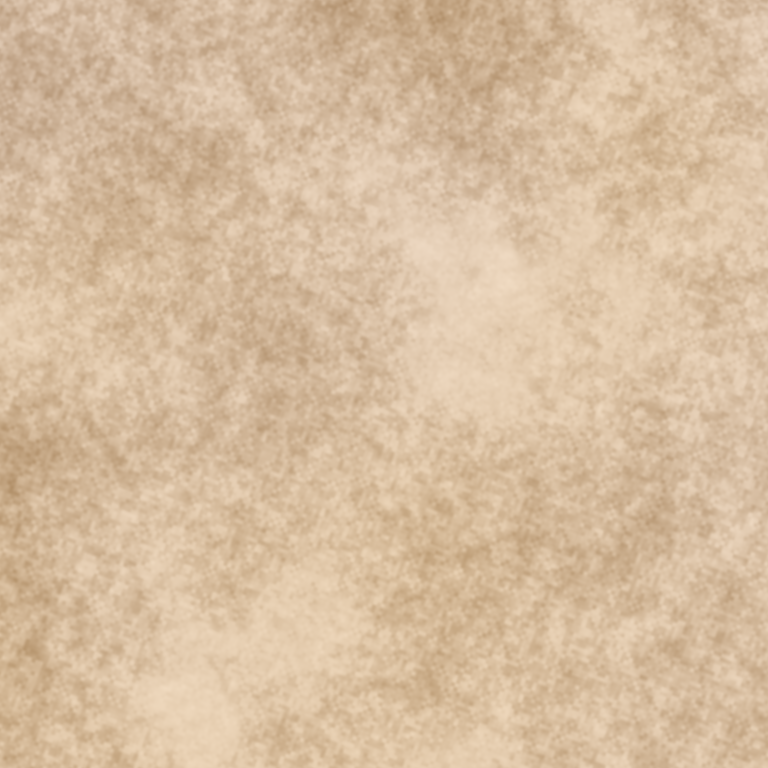
Reproduce this texture procedurally as a Shadertoy shader.

```glsl
// Aged parchment: soft tan clouds under a fine, mottled fibre grain.
// Rotated value-noise octaves give the tone, which blends two tans;
// a slow second noise and a pale glow vary the warmth across the sheet.

const vec3 DARK_TAN = vec3(0.745, 0.625, 0.492);
const vec3 PALE_CREAM = vec3(0.925, 0.840, 0.745);
const vec3 WARM_SHIFT = vec3(0.008, 0.000, -0.030);
const vec3 GREY_SHIFT = vec3(-0.012, 0.003, 0.012);

const float CLOUD_SCALE = 3.2;     // largest blotches across the canvas
const float CLOUD_GAIN = 0.70;
const float CLOUD_CONTRAST = 1.50;
const float GRAIN_SCALE = 46.0;    // coarsest grains across the canvas
const float GRAIN_GAIN = 1.10;
const float GRAIN_CONTRAST = 1.20;
const float WARMTH_SCALE = 2.3;
const float MEAN_TONE = 0.56;
const vec2 GLOW_CENTER = vec2(0.46, 0.64);
const float GLOW_RADIUS = 0.30;
const float GLOW_STRENGTH = 0.16;

// Integer hash of a lattice cell, 0 to 1
float hashCell(vec2 cell) {
    uvec2 q = uvec2(ivec2(cell)) * uvec2(1597u, 3571u);
    uint h = (q.x ^ (q.y << 7)) + q.y * 2917u;
    h = (h ^ (h >> 16)) * 73244475u;
    h = (h ^ (h >> 15)) * 73244475u;
    h ^= h >> 16;
    return float(h & 65535u) / 65535.0;
}

float valueNoise(vec2 p) {
    vec2 cell = floor(p);
    vec2 f = p - cell;
    vec2 s = f * f * (3.0 - 2.0 * f);
    float low = mix(hashCell(cell), hashCell(cell + vec2(1, 0)), s.x);
    float high = mix(hashCell(cell + vec2(0, 1)), hashCell(cell + vec2(1, 1)), s.x);
    return mix(low, high, s.y);
}

// Normalised octave sum; the turn hides the lattice directions
float fractalNoise(vec2 p, int octaves, float gain) {
    const mat2 TURN = mat2(0.8, 0.6, -0.6, 0.8);
    float sum = 0.0, total = 0.0, amplitude = 1.0;
    for (int i = 0; i < octaves; i++) {
        p = TURN * p + vec2(17.3, 9.1);
        sum += amplitude * valueNoise(p);
        total += amplitude;
        amplitude *= gain;
        p *= 2.03;
    }
    return sum / total;
}

void mainImage(out vec4 fragColor, in vec2 fragCoord) {
    vec2 uv = fragCoord / iResolution.xy;
    vec2 p = fragCoord / iResolution.y;

    // Broad layers: clouds, warmth and the pale glow
    float cloud = fractalNoise(p * CLOUD_SCALE + 5.7, 4, CLOUD_GAIN) - 0.5;
    float warmth = fractalNoise(p * WARMTH_SCALE + 41.0, 2, 0.5) - 0.5;
    vec2 fromGlow = (uv - GLOW_CENTER) / GLOW_RADIUS;
    float glow = exp(-dot(fromGlow, fromGlow));

    // Fine grain, calmer where the sheet is palest
    float grain = fractalNoise(p * GRAIN_SCALE + 83.0, 3, GRAIN_GAIN) - 0.5;
    float broadTone = MEAN_TONE + CLOUD_CONTRAST * cloud + GLOW_STRENGTH * (glow - 0.2);
    float calm = smoothstep(0.60, 0.95, broadTone);
    float tone = broadTone + GRAIN_CONTRAST * grain * (1.0 - 0.5 * calm);

    // Round off the brightest tones, then tint
    tone -= 0.35 * max(tone - 0.80, 0.0);
    vec3 color = mix(DARK_TAN, PALE_CREAM, tone);
    color += WARM_SHIFT * (1.5 * warmth + 0.9 * (0.5 - uv.y) - 0.6 * (glow - 0.2));
    color += GREY_SHIFT * glow * smoothstep(-0.05, 0.2, -warmth);

    fragColor = vec4(clamp(color, 0.0, 1.0), 1.0);
}
```
